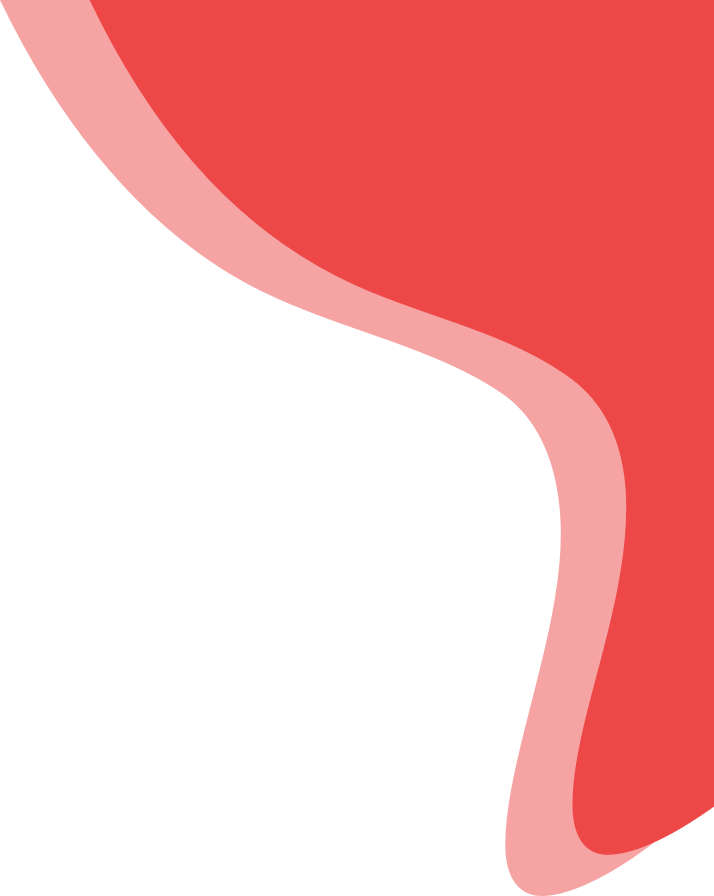
A WebGL 1 fragment shader for this background:

```glsl
precision highp float;

uniform vec2 u_resolution;

#define ASPECT 0.797
#define CURVE_STEPS 20
#define RED vec3(0.929, 0.282, 0.280)
#define PAPER vec3(1.0)
#define VEIL_OPACITY 0.5

// Outline state: x = nearest distance, y = side (+1 outside, -1 inside)
void addSegment(vec2 p, vec2 a, vec2 b, inout vec2 outline) {
  vec2 ab = b - a;
  vec2 ap = p - a;
  float t = clamp(dot(ap, ab) / max(dot(ab, ab), 1e-9), 0.0, 1.0);
  outline.x = min(outline.x, length(ap - ab * t));

  // A downward ray flips the side at each crossing
  bool spansRay = (a.x <= p.x) != (b.x <= p.x);
  if (spansRay && a.y + ab.y * ap.x / ab.x < p.y) outline.y = -outline.y;
}

vec2 bezier(vec2 a, vec2 b, vec2 c, vec2 d, float t) {
  float s = 1.0 - t;
  return s * s * s * a + 3.0 * s * t * (s * b + t * c) + t * t * t * d;
}

// Adds a cubic from the pen position and moves the pen to its end
void curveTo(vec2 p, inout vec2 pen, vec2 b, vec2 c, vec2 d, inout vec2 outline) {
  vec2 start = pen;
  for (int i = 1; i <= CURVE_STEPS; i++) {
    vec2 next = bezier(start, b, c, d, float(i) / float(CURVE_STEPS));
    addSegment(p, pen, next, outline);
    pen = next;
  }
}

float coverage(vec2 outline) {
  return clamp(0.5 - outline.x * outline.y * u_resolution.y, 0.0, 1.0);
}

// Solid front wave
float frontWave(vec2 p) {
  vec2 outline = vec2(1.0);
  vec2 pen = vec2(0.100, 1.0);
  curveTo(p, pen, vec2(0.186, 0.820), vec2(0.297, 0.717), vec2(0.432, 0.667), outline);
  curveTo(p, pen, vec2(0.508, 0.638), vec2(0.578, 0.621), vec2(0.638, 0.577), outline);
  curveTo(p, pen, vec2(0.682, 0.544), vec2(0.699, 0.492), vec2(0.699, 0.434), outline);
  curveTo(p, pen, vec2(0.699, 0.316), vec2(0.639, 0.193), vec2(0.639, 0.102), outline);
  curveTo(p, pen, vec2(0.639, 0.065), vec2(0.654, 0.046), vec2(0.678, 0.046), outline);
  curveTo(p, pen, vec2(0.711, 0.046), vec2(0.757, 0.070), vec2(0.807, 0.107), outline);
  return coverage(outline);
}

// Translucent wave behind it
float backWave(vec2 p) {
  vec2 outline = vec2(1.0);
  vec2 pen = vec2(0.0, 1.0);
  curveTo(p, pen, vec2(0.078, 0.837), vec2(0.186, 0.721), vec2(0.309, 0.667), outline);
  curveTo(p, pen, vec2(0.396, 0.628), vec2(0.492, 0.609), vec2(0.563, 0.559), outline);
  curveTo(p, pen, vec2(0.607, 0.527), vec2(0.626, 0.469), vec2(0.626, 0.404), outline);
  curveTo(p, pen, vec2(0.626, 0.290), vec2(0.564, 0.151), vec2(0.564, 0.057), outline);
  curveTo(p, pen, vec2(0.564, 0.022), vec2(0.578, 0.000), vec2(0.605, 0.000), outline);
  curveTo(p, pen, vec2(0.638, 0.000), vec2(0.688, 0.027), vec2(0.729, 0.059), outline);
  addSegment(p, pen, vec2(0.820, 0.300), outline); // tucked under the front wave
  return coverage(outline);
}

void main() {
  vec2 p = gl_FragCoord.xy / u_resolution * vec2(ASPECT, 1.0);
  vec3 color = mix(PAPER, RED, VEIL_OPACITY * backWave(p));
  color = mix(color, RED, frontWave(p));
  gl_FragColor = vec4(color, 1.0);
}
```
